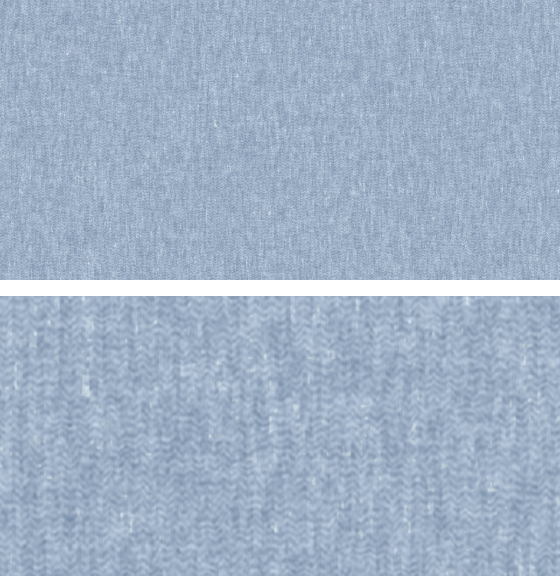
Top: the whole. Bottom: its middle third, enlarged.
Write a Shadertoy shader that draws this texture.

```glsl
// Pale blue woven denim with broken vertical yarns, fine twill and light flecks.

float hash(vec2 cell) {
    vec3 q = fract(cell.xyx * vec3(0.1031, 0.1030, 0.0973));
    q += dot(q, q.yzx + 33.33);
    return fract((q.x + q.y) * q.z);
}

// Smooth value noise from -1 to 1.
float noise(vec2 p) {
    vec2 cell = floor(p);
    vec2 f = fract(p);
    f = f * f * (3.0 - 2.0 * f);
    float low = mix(hash(cell), hash(cell + vec2(1.0, 0.0)), f.x);
    float high = mix(hash(cell + vec2(0.0, 1.0)), hash(cell + 1.0), f.x);
    return 2.0 * mix(low, high, f.y) - 1.0;
}

// Tone along one yarn; each column starts at its own height.
float yarnTone(float column, float y) {
    y += 40.0 * hash(vec2(column, 7.0));
    float knot = floor(y);
    float blend = smoothstep(0.15, 0.85, fract(y));
    return 2.0 * mix(hash(vec2(column, knot)), hash(vec2(column, knot + 1.0)), blend) - 1.0;
}

// Neighbouring yarns with narrow soft edges.
float yarns(vec2 p) {
    float column = floor(p.x);
    float edge = smoothstep(0.25, 0.75, fract(p.x));
    return mix(yarnTone(column, p.y), yarnTone(column + 1.0, p.y), edge);
}

// Tiny chevron ribs, with uneven spacing.
float twill(vec2 p) {
    float zigzag = abs(fract(p.x * 52.0) - 0.5);
    float wobble = 0.5 * noise(p * vec2(60.0, 40.0) + 71.0);
    return sin(6.28318 * (p.y * 98.0 + zigzag * 1.3 + wobble));
}

void mainImage(out vec4 fragColor, in vec2 fragCoord) {
    vec2 p = fragCoord / iResolution.y;

    // Yarns: short slubs, finer broken strands, weft threads and grain.
    vec2 bent = p + vec2(0.002 * noise(p * vec2(9.0, 14.0)), 0.0);
    float slub = yarns(bent * vec2(112.0, 17.0) + 13.0);
    float strand = yarns(bent * vec2(195.0, 48.0) + 537.0);
    float weft = noise(p * vec2(36.0, 185.0) + 59.0);
    float grain = noise(p * vec2(240.0, 230.0) + 101.0);

    float tone = 0.62 * slub + 0.85 * strand + 0.65 * weft
               + 1.1 * grain + 0.6 * twill(p);
    vec3 color = vec3(0.618, 0.689, 0.775) + tone * vec3(0.045, 0.042, 0.037);

    // Undyed fibres, mostly along the lighter yarns.
    float fleck = smoothstep(0.5, 0.9, noise(p * vec2(175.0, 140.0) + 151.0));
    fleck *= smoothstep(-0.2, 0.7, slub);
    color += fleck * vec3(0.1, 0.09, 0.05);

    fragColor = vec4(clamp(color, 0.0, 1.0), 1.0);
}
```
